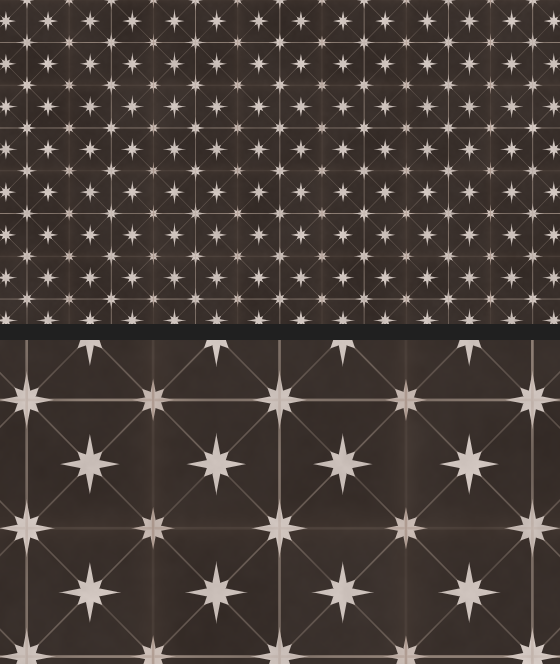
Top, the full canvas; bottom, a detail of the centre.
Give the GLSL for this pattern, as a Shadertoy shader.

```glsl
// Dark cement tiles with pale eight-pointed stars, thin diagonals and worn grout seams.
#define CELL vec2(0.13007, 0.1320)    // tile size, in canvas heights
#define ORIGIN vec2(0.0833, 0.0770)   // first seam crossing
#define CENTRE_STAR vec2(0.234, 0.138) // long and short ray lengths, in tiles
#define WIDE_STAR vec2(0.215, 0.135)
#define SMALL_STAR vec2(0.165, 0.122)
#define SEAM_WIDTH 0.021
#define DIAGONAL_WIDTH 0.013
#define BASE vec3(0.216, 0.180, 0.163)
#define STAR_COLOUR vec3(0.805, 0.762, 0.738)
#define SEAM_COLOUR vec3(0.56, 0.50, 0.46)
#define WEAR 0.035

float hash(vec2 p) {
    vec3 q = fract(p.xyx * vec3(0.1031, 0.1030, 0.0973));
    q += dot(q, q.yzx + 33.33);
    return fract((q.x + q.y) * q.z);
}

float noise(vec2 p) {
    vec2 i = floor(p), f = fract(p);
    f = f * f * (3.0 - 2.0 * f);
    vec2 e = vec2(1.0, 0.0);
    return mix(mix(hash(i), hash(i + e), f.x),
               mix(hash(i + e.yx), hash(i + e.xx), f.x), f.y);
}

float cloud(vec2 p) {
    float sum = 0.0, gain = 0.5;
    for (int i = 0; i < 4; i++) {
        sum += gain * noise(p);
        p = p * 2.03 + 17.0;
        gain *= 0.5;
    }
    return sum;
}

// Signed distance to the edges of a four-rayed star; waist is relative to the ray.
float fourRays(vec2 p, float ray, float waist) {
    p = abs(p);
    if (p.y > p.x) p = p.yx;
    vec2 normal = normalize(vec2(waist, 1.0 - waist));
    return dot(p - vec2(ray, 0.0), normal);
}

float eightRays(vec2 p, vec2 rays) {
    vec2 turned = vec2(p.x + p.y, p.y - p.x) * 0.70711;
    return min(fourRays(p, rays.x, 0.164), fourRays(turned, rays.y, 0.33));
}

float fill(float d, float px) {
    return clamp(0.5 - d / px, 0.0, 1.0);
}

// Exact pixel coverage of a thin straight line.
float stroke(float d, float width, float px) {
    float a = max(d - 0.5 * px, -0.5 * width);
    float b = min(d + 0.5 * px, 0.5 * width);
    return clamp((b - a) / px, 0.0, 1.0);
}

void mainImage(out vec4 fragColor, in vec2 fragCoord) {
    vec2 q = (fragCoord / iResolution.y - ORIGIN) / CELL;
    float px = 1.0 / (iResolution.y * CELL.y);

    vec2 tile = floor(q);
    vec2 centre = fract(q) - 0.5;
    vec2 node = floor(q + 0.5);
    vec2 corner = q - node;
    vec2 odd = mod(node, 2.0);

    // Mottled ground, slightly lighter and warmer around the faint seams
    float mottling = cloud(q * 0.9 + 40.0) - 0.47;
    float grain = cloud(q * 9.0 + 90.0) - 0.47;
    vec3 colour = BASE + WEAR * (1.3 * mottling + 0.6 * grain);
    colour += 0.012 * (hash(tile + 60.0) - 0.5);
    vec2 halo = odd * exp(-abs(corner) * 9.0);
    colour += vec3(0.036, 0.029, 0.023) * max(halo.x, halo.y);

    // Diagonals joining the stars
    float diagonal = stroke((abs(centre.x) - abs(centre.y)) * 0.70711, DIAGONAL_WIDTH, px);
    float diagonalWear = 0.34 + 0.3 * noise(q * 3.0 + 25.0);
    colour = mix(colour, SEAM_COLOUR, diagonal * diagonalWear);

    // Every second seam is pale, the others nearly vanish
    vec2 seam = vec2(stroke(corner.x, SEAM_WIDTH, px), stroke(corner.y, SEAM_WIDTH, px));
    vec2 strength = mix(vec2(0.80, 0.90), vec2(0.13, 0.17), odd);
    strength *= 0.75 + 0.5 * vec2(noise(q * 2.0 + 70.0), noise(q * 2.0 + 110.0));
    vec2 seamCover = seam * strength;
    colour = mix(colour, SEAM_COLOUR, clamp(max(seamCover.x, seamCover.y), 0.0, 1.0));

    // Stars in the tile centres
    vec3 centreTone = STAR_COLOUR + 0.04 * (hash(tile + 31.0) - 0.5) + 0.07 * grain;
    colour = mix(colour, centreTone, fill(eightRays(centre, CENTRE_STAR), px));

    // Stars on the crossings, split by a worn seam
    vec2 rays = mix(WIDE_STAR, SMALL_STAR, odd.x);
    vec3 cornerTone = STAR_COLOUR + 0.05 * (hash(node + 83.0) - 0.5) + 0.07 * grain;
    cornerTone -= vec3(0.02, 0.03, 0.035) * odd.x;
    float split = max(seam.x, 0.6 * seam.y) * mix(0.18, 0.38, odd.x);
    cornerTone = mix(cornerTone, SEAM_COLOUR * vec3(0.95, 0.84, 0.78), split);
    colour = mix(colour, cornerTone, fill(eightRays(corner, rays), px));

    fragColor = vec4(clamp(colour, 0.0, 1.0), 1.0);
}
```
